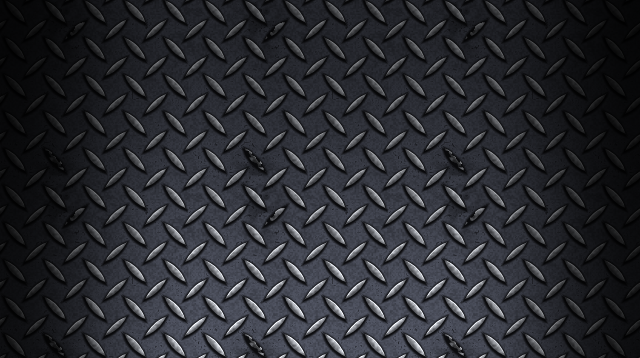
A Shadertoy shader for this texture:

```glsl
// Dark steel tread plate: two interleaved lattices of slanted, pointed studs.
// Each stud is a lens distance field with a lit facet, rim and contact shadow;
// periodic noise adds grime and wear, and a broad vignette lights the plate.

const float COLUMNS = 16.0;        // studs of one slant across the canvas
const float ROW_PITCH = 0.927;     // row height in column widths
const float WEAR_PERIOD = 5.0;     // wear repeats every 5 x 5 cells

const vec3 PLATE = vec3(0.212, 0.222, 0.258);
const vec3 SHADOW = vec3(0.022, 0.022, 0.027);
const vec3 FACET_DIM = vec3(0.27, 0.275, 0.29);
const vec3 FACET_LIT = vec3(0.56, 0.57, 0.59);
const vec3 RIM = vec3(0.84, 0.85, 0.87);

float hash(vec2 p) {
    vec3 q = fract(vec3(p.xyx) * 0.1031);
    q += dot(q, q.yzx + 33.33);
    return fract((q.x + q.y) * q.z);
}

// Value noise that tiles with the given integer period
float noise(vec2 p, float period) {
    vec2 i = floor(p), f = fract(p);
    f = f * f * (3.0 - 2.0 * f);
    float a = hash(mod(i, period));
    float b = hash(mod(i + vec2(1, 0), period));
    float c = hash(mod(i + vec2(0, 1), period));
    float d = hash(mod(i + vec2(1, 1), period));
    return mix(mix(a, b, f.x), mix(c, d, f.x), f.y);
}

float wearNoise(vec2 cell, float frequency) {
    return noise(cell * frequency, WEAR_PERIOD * frequency);
}

// Soft spot of grime that repeats with the wear period
float wearSpot(vec2 cell, vec2 center, vec2 size) {
    vec2 d = mod(cell - center + 0.5 * WEAR_PERIOD, WEAR_PERIOD) - 0.5 * WEAR_PERIOD;
    d /= size;
    return exp(-dot(d, d));
}

// Pointed lens along x, given its half length and half width
float lens(vec2 p, vec2 halfSize) {
    float offset = (halfSize.x * halfSize.x - halfSize.y * halfSize.y) / (2.0 * halfSize.y);
    return length(vec2(p.x, abs(p.y) + offset)) - offset - halfSize.y;
}

vec2 rotate(vec2 p, float angle) {
    float c = cos(angle), s = sin(angle);
    return vec2(c * p.x + s * p.y, c * p.y - s * p.x);
}

// Draws one lattice of studs over the base colour
vec3 addStuds(vec3 base, vec2 p, vec2 origin, float angle, vec2 halfSize, vec2 wornId, float aa) {
    vec2 pitch = vec2(1.0, ROW_PITCH);
    vec2 g = (p - origin) / pitch;
    vec2 id = mod(floor(g + 0.5), WEAR_PERIOD);
    vec2 local = (g - floor(g + 0.5)) * pitch;
    vec2 v = rotate(local, angle + 0.04 * (hash(id + 13.0) - 0.5));
    vec2 cell = p / pitch;

    // Slightly rough outlines; one stud per wear tile is scuffed
    float worn = 1.0 - step(0.5, distance(id, wornId));
    float chip = wearNoise(cell, 11.0);
    float d = lens(v, halfSize) + 0.008 * chip + worn * 0.05 * smoothstep(0.5, 0.8, chip);

    // Contact shadow, drawn slightly below the stud
    float drop = lens(rotate(local + vec2(0.012, 0.035), angle), halfSize);
    float shade = 1.0 - smoothstep(-0.005, 0.075, min(drop, d + 0.01));
    vec3 color = mix(base, SHADOW, 0.92 * shade);

    // Facet brightness runs across and along the stud
    float across = v.y / halfSize.y, along = v.x / halfSize.x;
    float lit = smoothstep(-0.8, 0.7, across + 0.3 * along);
    vec3 face = mix(FACET_DIM, FACET_LIT, lit);
    face *= 0.78 + 0.40 * wearNoise(cell, 18.0);
    face *= 1.0 - worn * 0.55 * smoothstep(0.2, 0.7, chip);
    float rim = smoothstep(-0.034, -0.010, d) * smoothstep(0.0, 0.5, across);
    face = mix(face, RIM, 0.65 * rim * (1.0 - 0.5 * worn));
    face *= 1.0 - 0.35 * smoothstep(0.65, 1.0, abs(along));
    return mix(color, face, 1.0 - smoothstep(-aa, aa, d));
}

// Steel surface with mottling, fine pits and local grime
vec3 plate(vec2 cell) {
    float mottle = 0.6 * wearNoise(cell, 3.0) + 0.4 * wearNoise(cell, 8.0);
    float grain = wearNoise(cell, 26.0);
    float grime = wearSpot(cell, vec2(1.55, 4.15), vec2(0.5, 1.1));
    grime += 0.5 * wearSpot(cell, vec2(1.2, 0.0), vec2(0.5, 0.6));
    float pits = smoothstep(0.68, 0.95, 0.6 * grain + 0.4 * mottle + 0.11 * grime);
    vec3 color = PLATE * (0.72 + 0.26 * mottle + 0.34 * grain);
    color *= 1.0 - 0.35 * grime * smoothstep(0.2, 0.7, wearNoise(cell, 6.0));
    return mix(color, SHADOW, 0.65 * pits);
}

// Broad light: dark flanks, dim top and brighter bottom
float illumination(vec2 uv) {
    float flank = smoothstep(0.19, 0.50, abs(uv.x - 0.5));
    return mix(1.0, 0.17, flank) * mix(1.38, 0.62, smoothstep(0.0, 1.0, uv.y));
}

void mainImage(out vec4 fragColor, in vec2 fragCoord) {
    vec2 uv = fragCoord / iResolution.xy;
    vec2 p = fragCoord / iResolution.x * COLUMNS;
    float aa = 0.6 * COLUMNS / iResolution.x;

    vec3 color = plate(p / vec2(1.0, ROW_PITCH));
    color = addStuds(color, p, vec2(0.375, 0.323), -0.82, vec2(0.390, 0.088), vec2(1, 0), aa);
    color = addStuds(color, p, vec2(0.896, -0.132), 0.74, vec2(0.370, 0.072), vec2(1, 4), aa);
    fragColor = vec4(color * illumination(uv), 1.0);
}
```
